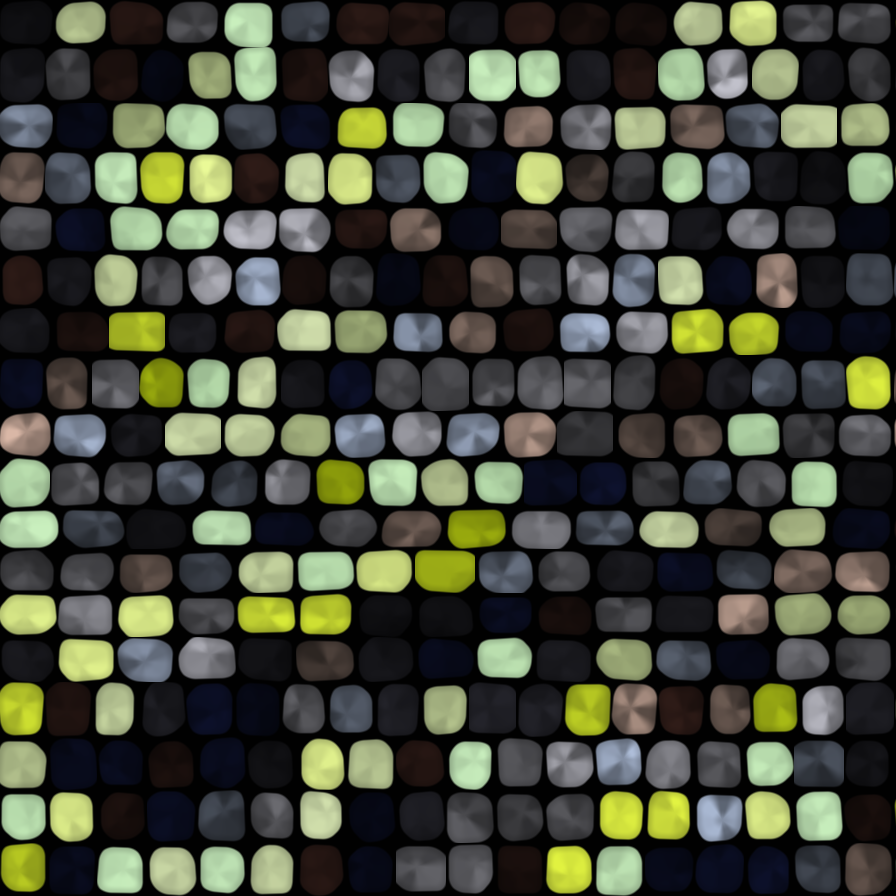
This pattern is drawn by a Shadertoy shader. Its source:

```glsl
// Stones per row, top to bottom; crowded rows are also taller
const int ROWS = 18;
const float STONES[ROWS] = float[ROWS](16., 19., 16., 19., 16., 19., 16., 19., 16.,
                                       17., 14., 15., 15., 15., 19., 18., 18., 18.);

float hash(vec2 p) {
    return fract(sin(dot(p, vec2(127.1, 311.7))) * 43758.5453);
}

float smoothMax(float a, float b, float k) {
    float h = max(k - abs(a - b), 0.0) / k;
    return max(a, b) + h * h * k * 0.25;
}

// Signed distance to a box whose corners are cut at random depths
float chippedStone(vec2 p, vec2 halfSize, vec2 id) {
    float d = -1.0;
    for (int k = 0; k < 8; k++) {
        float side = float(k);
        float angle = side * 0.7854 + 0.2 * (hash(id + side * 3.7) - 0.5);
        vec2 normal = vec2(cos(angle), sin(angle));
        float cut = k % 2 == 1 ? mix(0.74, 0.93, hash(id + side * 5.3 + 1.9)) : 0.98;
        d = smoothMax(d, dot(p, normal) - dot(abs(normal), halfSize) * cut, 0.006);
    }
    return d;
}

// Soft wedges of light and shade fanning out from an off-centre point
float facets(vec2 p, vec2 id) {
    const float WEDGES = 7.0;
    float turn = (atan(p.y, p.x) / 6.28318 + 0.5) * WEDGES;
    float wedge = floor(turn);
    float here = hash(id + mod(wedge, WEDGES) * 2.3 + 40.0);
    float next = hash(id + mod(wedge + 1.0, WEDGES) * 2.3 + 40.0);
    float shade = mix(here, next, smoothstep(0.35, 1.0, fract(turn))) - 0.5;
    return shade * smoothstep(0.0, 0.012, length(p));
}

// Stone colour in rgb, strength of its facets in alpha
vec4 stoneColour(vec2 id) {
    // Some neighbours share a kind, which forms short runs
    vec2 pair = vec2(floor(id.x * 0.5), id.y) + 60.0;
    float kind = hash(pair) < 0.3 ? hash(pair + 7.1) : hash(id + 11.3);
    float tint = hash(id + 17.9);
    float tone = hash(id + 23.7);

    if (kind < 0.30) {
        vec3 dark = tint < 0.35 ? vec3(0.03, 0.04, 0.10)
                  : tint < 0.65 ? vec3(0.11, 0.065, 0.055) : vec3(0.08, 0.08, 0.095);
        return vec4(dark * mix(0.6, 1.4, tone), 0.5);
    }
    if (kind < 0.66) {
        vec3 warmth = tint < 0.25 ? vec3(1.15, 0.97, 0.88)
                    : tint < 0.55 ? vec3(0.90, 0.98, 1.12) : vec3(0.99, 0.99, 1.04);
        float grey = kind < 0.56 ? mix(0.19, 0.35, tone) : mix(0.42, 0.58, tone);
        return vec4(grey * warmth, 0.65);
    }
    if (kind < 0.92) {
        vec3 pale = mix(vec3(0.55, 0.60, 0.41), vec3(0.74, 0.79, 0.61), tone);
        if (tint < 0.3) pale = mix(pale, vec3(0.70, 0.87, 0.70), 0.7);
        if (tint > 0.82) pale = mix(pale, vec3(0.86, 0.92, 0.50), 0.7);
        return vec4(pale, 0.18);
    }
    return vec4(mix(vec3(0.51, 0.57, 0.03), vec3(0.80, 0.86, 0.24), tone), 0.25);
}

void mainImage(out vec4 fragColor, in vec2 fragCoord) {
    vec2 uv = fragCoord / iResolution.xy;

    // Find the row, measuring y downward from its top edge
    int row = 0;
    float y = 1.0 - uv.y;
    float rowHeight = STONES[0] / 305.0;
    while (row < ROWS - 1 && y > rowHeight) {
        y -= rowHeight;
        row++;
        rowHeight = STONES[row] / 305.0;
    }

    // Cell within the row
    float x = uv.x * STONES[row] + 0.05;
    vec2 id = vec2(floor(x), float(row));
    vec2 cell = vec2(1.0 / STONES[row], rowHeight);
    vec2 p = vec2((fract(x) - 0.5) * cell.x, 0.5 * rowHeight - y);

    // Uneven size and place; a few wide stones touch the next one
    vec2 wear = vec2(hash(id + 31.1), hash(id + 37.3));
    vec2 halfSize = 0.5 * cell - 0.002 - 0.0035 * wear;
    if (wear.x > 0.93) halfSize.x = 0.54 * cell.x;
    p += 0.0025 * (vec2(hash(id + 71.3), hash(id + 83.9)) - 0.5);
    float d = chippedStone(p, halfSize, id);

    // Facets, worn rim and dark joints
    vec2 peak = 0.014 * (vec2(hash(id + 91.7), hash(id + 97.1)) - 0.5);
    vec4 stone = stoneColour(id);
    vec3 colour = stone.rgb * (1.0 + stone.a * facets(p - peak, id));
    colour *= mix(0.88, 1.03, smoothstep(0.0, 0.009, -d));

    float blur = max(0.0014, 0.75 / iResolution.y);
    colour = mix(vec3(0.004), colour, 1.0 - smoothstep(-blur, blur, d));
    fragColor = vec4(colour, 1.0);
}
```
